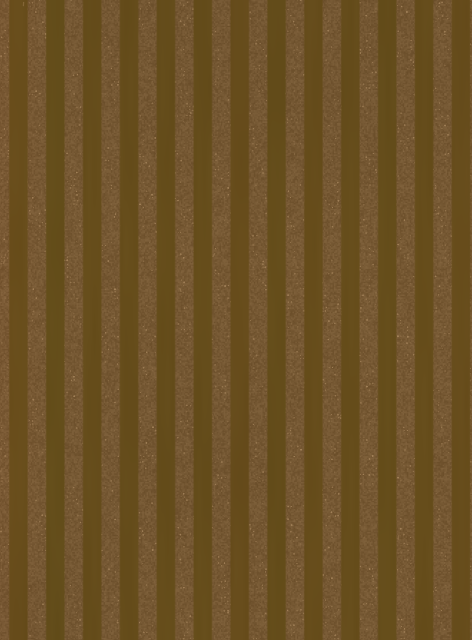
A WebGL 1 fragment shader for this pattern:

```glsl
precision highp float;

uniform vec2 u_resolution;

#define STRIPES 12.8
#define BAND_WIDTH 0.5
#define DARK vec3(0.398, 0.298, 0.105)
#define LIGHT vec3(0.458, 0.343, 0.198)
#define GLINT vec3(0.66, 0.53, 0.37)
#define GRAIN_CELLS 330.0
#define GLINT_CELLS 150.0
#define GLINT_CHANCE 0.24
#define FIBRES 5

float hash(vec2 p) {
  vec3 q = fract(vec3(p.xyx) * 0.1031);
  q += dot(q, q.yzx + 33.33);
  return fract((q.x + q.y) * q.z);
}

float noise(vec2 p) {
  vec2 i = floor(p);
  vec2 f = fract(p);
  f = f * f * (3.0 - 2.0 * f);
  float low = mix(hash(i), hash(i + vec2(1.0, 0.0)), f.x);
  float high = mix(hash(i + vec2(0.0, 1.0)), hash(i + vec2(1.0, 1.0)), f.x);
  return mix(low, high, f.y);
}

// Light bands are centred on whole multiples of the period.
float bandMask(float x, float pixel) {
  float distanceToCentre = abs(fract(x * STRIPES + 0.5) - 0.5);
  float soft = max(pixel * STRIPES, 0.03);
  return 1.0 - smoothstep(-soft, soft, distanceToCentre - 0.5 * BAND_WIDTH);
}

// One randomly placed mica dot in some of the cells.
float glints(vec2 p, float pixel) {
  vec2 cell = floor(p * GLINT_CELLS);
  vec2 centre = 0.3 + 0.4 * vec2(hash(cell + 17.0), hash(cell + 43.0));
  float radius = mix(0.12, 0.3, hash(cell + 71.0));
  float soft = max(pixel * GLINT_CELLS * 0.5, 0.08);
  float d = length(fract(p * GLINT_CELLS) - centre);
  float dotMask = 1.0 - smoothstep(radius - soft, radius + soft, d);
  float strength = pow(hash(cell + 97.0), 2.0);
  return dotMask * strength * step(hash(cell), GLINT_CHANCE);
}

float segmentDistance(vec2 p, vec2 halfSpan) {
  float t = clamp(dot(p, halfSpan) / dot(halfSpan, halfSpan), -1.0, 1.0);
  return length(p - halfSpan * t);
}

// A few tiny stray fibres.
float fibres(vec2 p, float height, float pixel) {
  float mask = 0.0;
  for (int i = 0; i < FIBRES; i++) {
    float id = float(i) + 3.0;
    vec2 centre = vec2(hash(vec2(id, 5.0)), hash(vec2(id, 9.0)) * height);
    vec2 halfSpan = 0.004 * vec2(hash(vec2(id, 13.0)) - 0.3, 0.8);
    float d = segmentDistance(p - centre, halfSpan);
    mask = max(mask, 1.0 - smoothstep(0.0004, 0.0004 + pixel, d));
  }
  return mask;
}

void main() {
  vec2 p = gl_FragCoord.xy / u_resolution.x;
  float pixel = 1.0 / u_resolution.x;
  float height = u_resolution.y / u_resolution.x;
  float band = bandMask(p.x, pixel);

  // Smooth ground with a slight tint shift from stripe to stripe.
  float stripe = floor(p.x * STRIPES);
  float tint = hash(vec2(stripe, 7.0)) - 0.5;
  vec3 ground = DARK + tint * vec3(-0.03, 0.006, -0.012);
  ground += 0.012 * (noise(p * vec2(90.0, 6.0)) - 0.5);

  // Sandy bands with fine grain and sparse glints.
  float grain = noise(p * GRAIN_CELLS) - 0.5;
  float clouds = noise(p * 45.0) - 0.5;
  vec3 sand = LIGHT + grain * vec3(0.075, 0.07, 0.065) + 0.015 * clouds;
  sand = mix(sand, GLINT, 0.85 * glints(p, pixel));

  vec3 color = mix(ground, sand, band);
  color = mix(color, GLINT, 0.4 * fibres(p, height, pixel));

  // Broad uneven light, slightly redder at the left edge.
  color *= 0.985 + 0.03 * noise(p * 2.5);
  color.r += 0.012 * (1.0 - smoothstep(0.0, 0.12, p.x));
  gl_FragColor = vec4(color, 1.0);
}
```
